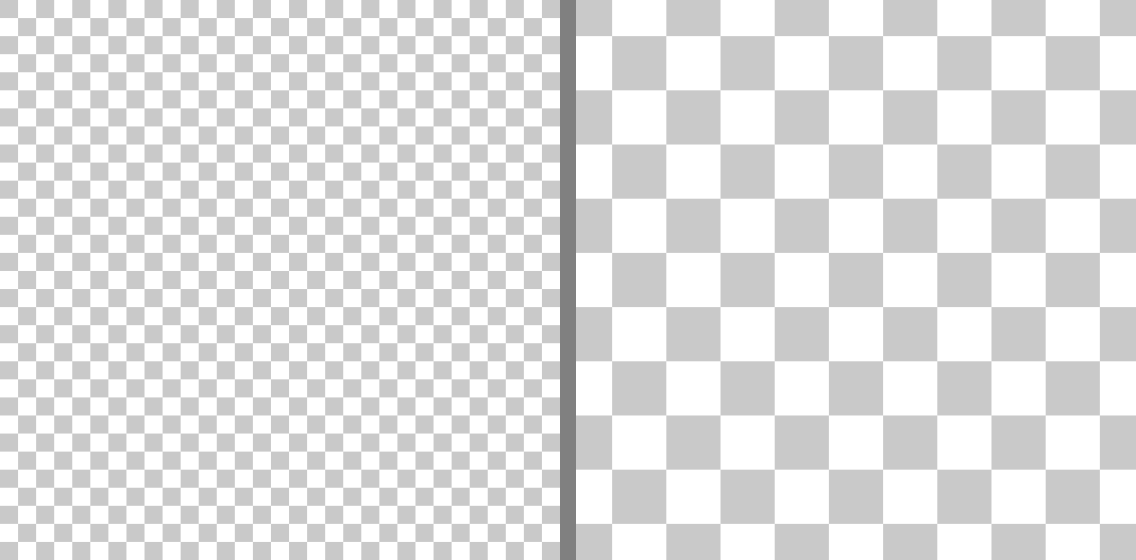
Left, the full canvas; right, a detail of the centre.
Reproduce this pattern procedurally as a Shadertoy shader.

```glsl
// Plain checkerboard of light grey and white squares, grey in every corner.

#define CELLS 31.0              // squares across and down
#define EDGE_PIXELS 1.0         // width of the smoothed edge
#define GREY vec3(0.79)
#define WHITE vec3(1.0)

// Signed distance to the nearest cell border: positive in even cells, negative in odd ones
vec2 stripeDistance(vec2 p) {
    return abs(mod(p - 0.5, 2.0) - 1.0) - 0.5;
}

// Smoothed checker: 1 where both stripes agree in sign, 0 where they differ
float checker(vec2 p, float edgeWidth) {
    vec2 stripes = clamp(2.0 * stripeDistance(p) / edgeWidth, -1.0, 1.0);
    return 0.5 + 0.5 * stripes.x * stripes.y;
}

void mainImage(out vec4 fragColor, in vec2 fragCoord) {
    // Cell units, square on any canvas
    float cellsPerPixel = CELLS / iResolution.y;
    vec2 p = fragCoord * cellsPerPixel;

    float greyMask = checker(p, EDGE_PIXELS * cellsPerPixel);
    fragColor = vec4(mix(WHITE, GREY, greyMask), 1.0);
}
```
